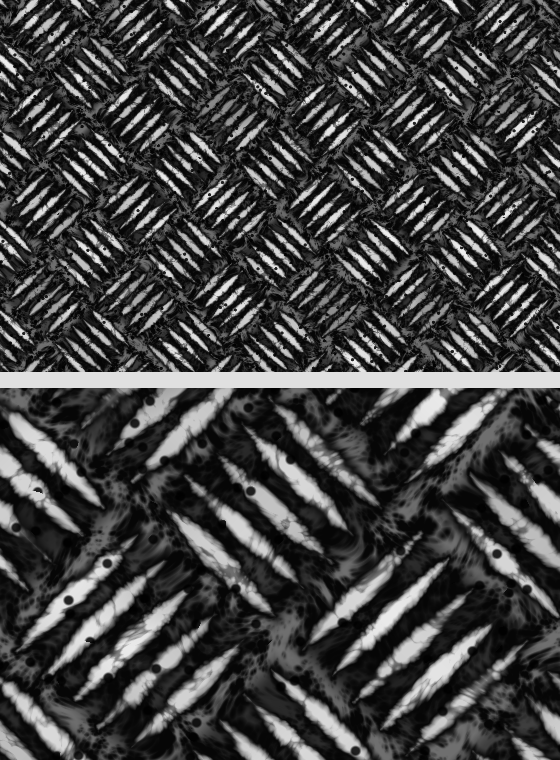
Top: the whole. Bottom: its middle third, enlarged.
Write a Shadertoy shader that draws this texture.

```glsl
// Worn steel tread plate: a diagonal checkerboard of cells, each holding five
// raised lens-shaped bars whose direction alternates. Cellular noise gives the
// grit, pits and ragged edges; layered sines give the broad stains.

float hash(vec2 p) {
    return fract(sin(dot(p, vec2(127.1, 311.7))) * 43758.55);
}

// Cellular noise: x = distance to the nearest point, y = random id of that point
vec2 cellular(vec2 p) {
    vec2 base = floor(p), best = vec2(9.0, 0.0);
    for (int j = -1; j <= 1; j++)
    for (int i = -1; i <= 1; i++) {
        vec2 c = base + vec2(i, j);
        float d = length(c + vec2(hash(c), hash(c + 37.3)) - p);
        if (d < best.x) best = vec2(d, hash(c + 71.9));
    }
    return best;
}

// Three octaves of cellular distance over a warped domain
float grit(vec2 p) {
    p += 0.03 * sin(p.yx * 17.0 + 2.0 * sin(p * 9.0));
    return 0.45 * cellular(p * 8.0).x + 0.33 * cellular(p * 19.0 + 5.0).x
         + 0.22 * cellular(p * 41.0 + 11.0).x;
}

// Broad uneven stains, about -1 to 1
float stains(vec2 p) {
    vec2 w = p + 0.5 * sin(p.yx * 1.9 + vec2(0.4, 2.1));
    return 0.5 * sin(w.x * 2.3 + 1.0) * sin(w.y * 2.7)
         + 0.5 * sin(w.x * 4.1 - w.y * 3.3 + 2.0);
}

void mainImage(out vec4 fragColor, in vec2 fragCoord) {
    // Six repeats across, a little over four down
    vec2 p = fragCoord / iResolution.xy * vec2(6.0, 4.11) - vec2(0.48, 0.8);
    float soft = 0.008 + 5.0 / iResolution.x;
    float rough = grit(p);
    float stain = stains(p);

    // Diagonal cells; every other one is turned a quarter
    vec2 diagonal = vec2(p.x + p.y, p.y - p.x);
    vec2 cell = floor(diagonal + 0.5);
    vec2 local = diagonal - cell;
    float rim = max(abs(local.x), abs(local.y));
    if (mod(cell.x + cell.y, 2.0) > 0.5) local = local.yx;
    local += 0.03 * (vec2(hash(cell), hash(cell + 9.7)) - 0.5);

    // Nearest of the five bars, each slightly shifted, tilted and bowed
    float index = clamp(floor(local.y / 0.192 + 0.5), -2.0, 2.0);
    vec2 id = cell * 7.0 + index * vec2(1.3, 2.9);
    float wear = hash(id + 3.1);
    vec2 bar = local - vec2(0.04 * (hash(id) - 0.5), index * 0.192);
    bar.y += 0.05 * (hash(id + 5.0) - 0.5) * bar.x
           + 0.12 * (wear - 0.5) * (bar.x * bar.x - 0.06);
    float along = bar.x / (0.4 + 0.035 * hash(id + 8.0));
    float halfWidth = 0.046 + 0.014 * hash(id + 13.0);
    float d = abs(bar.y) - halfWidth * (1.0 - along * along);
    d = max(d, (abs(along) - 1.0) * 0.4) + 0.06 * (rough - 0.43);

    // Black floor with grey dust, thickest between the groups of bars
    float dust = smoothstep(0.36, 0.5, rim) * 0.75 + 0.34 + 0.3 * stain;
    dust *= smoothstep(0.0, 0.06, d);
    float shade = 0.025 + 0.36 * clamp(dust, 0.0, 1.0) * smoothstep(0.27, 0.57, rough);
    shade += 0.05 * smoothstep(0.45, 0.65, rough);

    // Scuffed metal: bright crest, greyer flanks, dull patches
    float crest = smoothstep(0.005, -0.035, d);
    float metal = mix(0.4, 0.9, crest) * (0.82 + 0.22 * wear);
    metal *= 1.0 - 0.45 * smoothstep(0.45, 0.65, rough);
    metal *= 1.0 - 0.28 * smoothstep(0.2, 0.9, stain) - 0.15 * along * along;
    shade = mix(shade, metal, smoothstep(soft, -soft, d));

    // Scattered dark pits, denser in the stained areas
    vec2 pit = cellular(p * 15.0 + 23.0);
    float pitted = step(0.84 - 0.08 * stain, pit.y);
    shade *= 1.0 - 0.85 * pitted * smoothstep(0.34, 0.18, pit.x);

    fragColor = vec4(vec3(clamp(shade, 0.0, 1.0)), 1.0);
}
```
